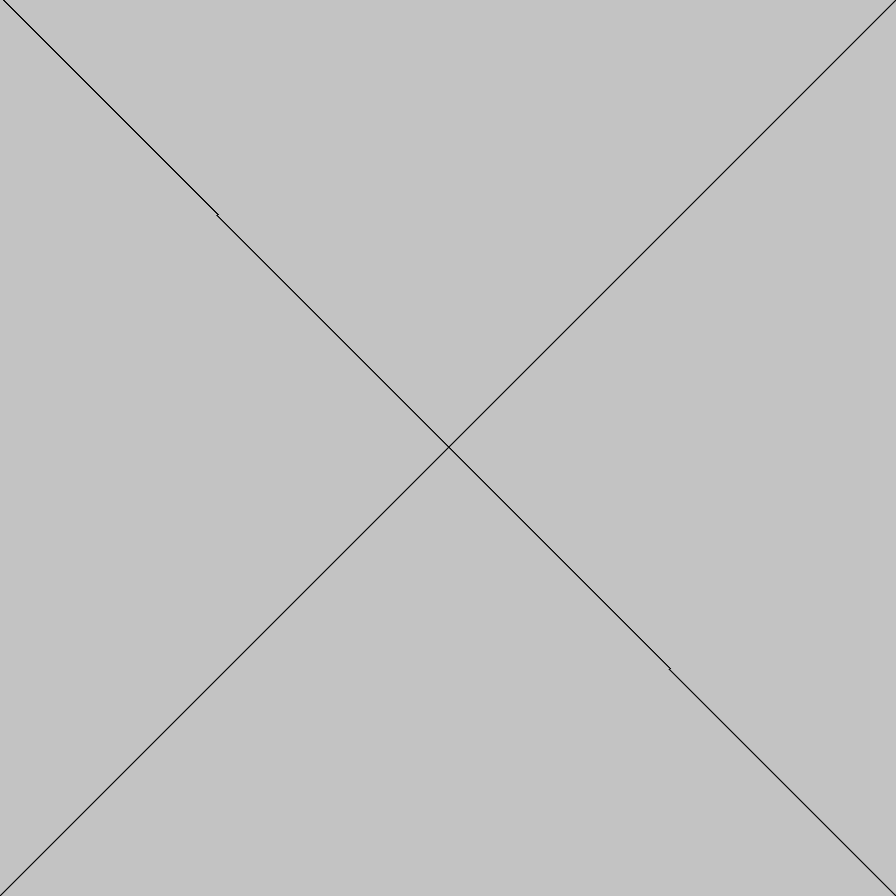
Write a WebGL 1 fragment shader that draws this background.

```glsl
precision highp float;

uniform vec2 u_resolution;

const vec3 BACKGROUND = vec3(0.765);
const vec3 LINE_COLOR = vec3(0.03);
const float LINE_HALF_WIDTH = 0.00069;
const float STEP_SIZE = 1.0 / 512.0;
const float UPPER_STEP = 0.7598;
const float LOWER_STEP = 0.2539;

// Distance to the line dot(p, direction) = offset
float lineDistance(vec2 p, vec2 direction, float offset) {
  return abs(dot(p, direction) - offset) / length(direction);
}

// Smooth coverage of a thin stroke
float stroke(float dist, float halfWidth, float softness) {
  return 1.0 - smoothstep(halfWidth - softness, halfWidth + softness, dist);
}

// Sideways shift of the falling diagonal, growing in two small jogs
float jogShift(float y, float stepSize) {
  return stepSize * (step(LOWER_STEP, y) + step(UPPER_STEP, y));
}

void main() {
  vec2 p = gl_FragCoord.xy / u_resolution;
  float softness = 0.354 / min(u_resolution.x, u_resolution.y);

  // Two crossing diagonals
  float rising = lineDistance(p, vec2(1.0, -1.0), 0.0);
  float falling = lineDistance(p, vec2(1.0, 1.0), 1.0 + jogShift(p.y, STEP_SIZE));
  float ink = stroke(min(rising, falling), LINE_HALF_WIDTH, softness);

  gl_FragColor = vec4(mix(BACKGROUND, LINE_COLOR, ink), 1.0);
}
```
